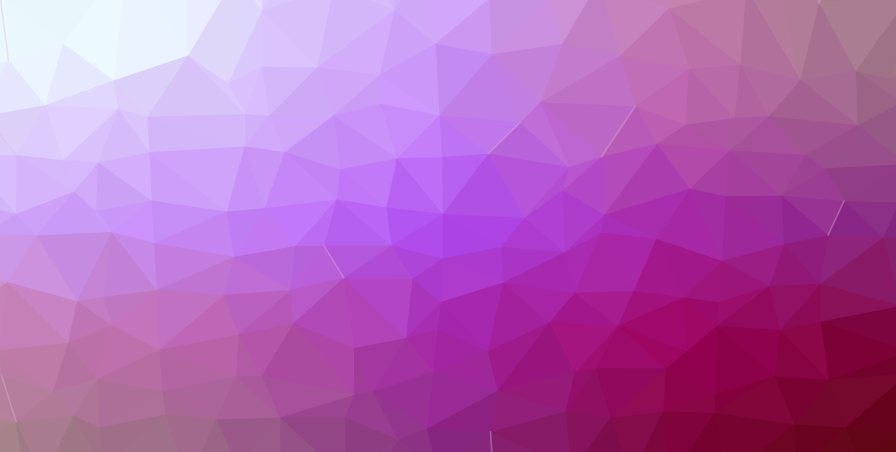
This background is drawn by a WebGL 1 fragment shader. Its source:

```glsl
precision highp float;
// Low-poly mesh of flat triangles, fading from pale ice through violet to dark crimson.

uniform vec2 u_resolution;

float hash(vec2 p) {
  vec3 q = fract(vec3(p.xyx) * vec3(0.1031, 0.1030, 0.0973) + 0.37);
  q += dot(q, q.yzx + 33.33);
  return fract((q.x + q.y) * q.z);
}

float cross2(vec2 a, vec2 b) {
  return a.x * b.y - a.y * b.x;
}

// Five evenly spaced colour stops
vec3 ramp(float t) {
  float s = clamp(t, 0.0, 1.0) * 4.0;
  vec3 c = mix(vec3(0.925, 0.98, 1.0), vec3(0.845, 0.745, 0.985), min(s, 1.0));
  c = mix(c, vec3(0.69, 0.295, 0.95), clamp(s - 1.0, 0.0, 1.0));
  c = mix(c, vec3(0.62, 0.01, 0.37), clamp(s - 2.0, 0.0, 1.0));
  return mix(c, vec3(0.36, 0.025, 0.06), clamp(s - 3.0, 0.0, 1.0));
}

// Average of a horizontal and a vertical ramp, flattened in the pale corner
vec3 gradient(vec2 t) {
  t = clamp(t, 0.0, 1.0);
  t *= smoothstep(0.1, 0.33, length(t * vec2(1.0, 1.25)));
  return 0.5 * (ramp(t.x) + ramp(t.y));
}

// Jittered mesh point, y down; the rows above the first are taller
vec2 meshPoint(vec2 id, vec2 aspect) {
  vec2 jitter = vec2(hash(id + 17.0), hash(id + 61.0)) - 0.5;
  vec2 p = id + jitter * vec2(0.76, 0.7);
  return vec2(p.x / 16.0, 0.155 + p.y / (p.y < 0.0 ? 5.0 : 10.2)) * aspect;
}

// Signed distance inside an edge; side is the triangle winding
float edge(vec2 p, vec2 a, vec2 b, float side) {
  return side * cross2(b - a, p - a) / length(b - a);
}

// Flat colour of a triangle in rgb, premultiplied by its smooth coverage in a
vec4 facet(vec2 p, vec2 a, vec2 b, vec2 c, vec2 aspect, float pixel) {
  float side = sign(cross2(b - a, c - a));
  float d = min(edge(p, a, b, side), min(edge(p, b, c, side), edge(p, c, a, side)));
  float cover = clamp(0.5 + d / pixel, 0.0, 1.0);
  vec2 center = (a + b + c) / (3.0 * aspect);
  float tint = 0.03 * (hash(floor(center * 997.0)) - 0.5);
  return vec4(gradient(center) + tint, 1.0) * cover;
}

float segment(vec2 p, vec2 a, vec2 b) {
  vec2 ab = b - a;
  return length(p - a - ab * clamp(dot(p - a, ab) / dot(ab, ab), 0.0, 1.0));
}

void main() {
  vec2 uv = gl_FragCoord.xy / u_resolution;
  uv.y = 1.0 - uv.y;
  vec2 aspect = vec2(u_resolution.x / u_resolution.y, 1.0);
  vec2 p = uv * aspect;
  float pixel = 1.0 / u_resolution.y;

  float row = (uv.y - 0.155) * (uv.y < 0.155 ? 5.0 : 10.2);
  vec2 cell = floor(vec2(uv.x * 16.0, row));
  vec4 sum = vec4(gradient(uv), 1.0) * 0.001;
  float seam = 0.0;

  for (int j = -1; j <= 1; j++) {
    for (int i = -1; i <= 1; i++) {
      vec2 id = cell + vec2(float(i), float(j));
      vec2 a = meshPoint(id, aspect);
      vec2 b = meshPoint(id + vec2(1.0, 0.0), aspect);
      vec2 c = meshPoint(id + vec2(1.0, 1.0), aspect);
      vec2 d = meshPoint(id + vec2(0.0, 1.0), aspect);

      // Split each quad along its shorter diagonal
      if (distance(a, c) < distance(b, d)) {
        sum += facet(p, a, b, c, aspect, pixel) + facet(p, a, c, d, aspect, pixel);
      } else {
        sum += facet(p, a, b, d, aspect, pixel) + facet(p, b, c, d, aspect, pixel);
      }

      // A few quads show a pale hairline on their left side
      float line = 1.0 - smoothstep(0.0, 0.001 + pixel, segment(p, a, d));
      seam = max(seam, line * step(0.93, hash(id + 113.0)));
    }
  }

  vec3 color = sum.rgb / sum.a;
  color = mix(color, vec3(0.88, 0.72, 0.84), 0.4 * seam);
  gl_FragColor = vec4(color, 1.0);
}
```
